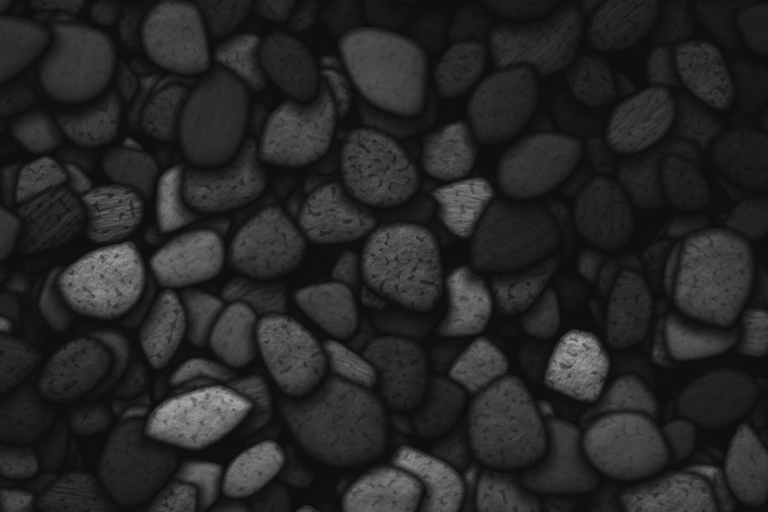
Reproduce this texture procedurally as a Shadertoy shader.

```glsl
// Heap of dark, dimly lit river pebbles in black and white.

const float TAU = 6.2831853;
const int LAYERS = 5;
const int FACES = 7;
const float BLACK_LEVEL = 0.058;
const vec3 LIGHT = vec3(-0.17, 0.5, 0.85);

float hash(vec2 p) {
    vec3 q = fract(p.xyx * vec3(0.1031, 0.1030, 0.0973));
    q += dot(q, q.yzx + 33.33);
    return fract((q.x + q.y) * q.z);
}

mat2 rotation(float angle) {
    float c = cos(angle), s = sin(angle);
    return mat2(c, s, -s, c);
}

// Gradient noise, roughly -0.7 to 0.7
float corner(vec2 cell, vec2 toPoint) {
    float angle = TAU * hash(cell);
    return dot(vec2(cos(angle), sin(angle)), toPoint);
}

float noise(vec2 p) {
    vec2 i = floor(p), f = fract(p);
    vec2 u = f * f * f * (f * (f * 6.0 - 15.0) + 10.0);
    vec2 e = vec2(1.0, 0.0);
    return mix(mix(corner(i, f), corner(i + e, f - e), u.x),
               mix(corner(i + e.yx, f - e.yx), corner(i + 1.0, f - 1.0), u.x), u.y);
}

float fbm(vec2 p) {
    float sum = 0.0, amplitude = 0.6;
    for (int i = 0; i < 4; i++) {
        sum += amplitude * noise(p);
        p = rotation(0.6) * p * 2.1 + 17.3;
        amplitude *= 0.68;
    }
    return sum;
}

// Rounded random polygon as a norm: 1 on the outline, 0 at the centre
float outline(vec2 offset, vec2 seed, vec2 radii, mat2 turn, float sharpness, out vec2 grad) {
    vec2 q = turn * offset / radii;
    float sum = 0.0;
    grad = vec2(0.0);
    for (int i = 0; i < FACES; i++) {
        float n = float(i);
        float angle = TAU * (n + 0.7 * hash(seed + n * 3.1)) / float(FACES);
        vec2 face = vec2(cos(angle), sin(angle)) / mix(0.8, 1.15, hash(seed + n * 5.7 + 40.0));
        float m = max(dot(q, face), 0.0);
        float w = pow(m, sharpness - 1.0);
        sum += w * m;
        grad += w * face;
    }
    float f = pow(max(sum, 1e-9), 1.0 / sharpness);
    grad = (grad / radii) * turn / max(pow(f, sharpness - 1.0), 1e-7);
    return f;
}

// Mineral grain: some stones are banded, some pitted
float grain(vec2 q, vec2 seed) {
    float banded = step(0.72, hash(seed + 7.7));
    vec2 stretch = mix(vec2(22.0), vec2(9.0, 50.0), banded);
    return fbm(q * stretch + 60.0 * hash(seed + 2.2));
}

float shadeStone(vec2 offset, float f, vec2 slope, mat2 turn, vec2 seed) {
    float albedo = mix(0.12, 0.58, pow(hash(seed + 11.0), 1.7));
    float rough = mix(0.25, 1.0, hash(seed + 13.0));
    vec2 q = turn * offset;
    vec2 stepToLight = turn * normalize(LIGHT.xy) * 0.004;
    float here = grain(q, seed);
    float relief = here - grain(q + stepToLight, seed);

    // Flat top, steep rim, and a random tilt
    float steep = min(pow(f, 2.4), 0.98);
    vec2 tilt = 0.35 * (vec2(hash(seed + 17.0), hash(seed + 19.0)) - 0.5);
    vec3 normal = normalize(vec3(slope * steep + tilt, sqrt(1.0 - steep * steep) + 0.08));
    float diffuse = max(dot(normal, normalize(LIGHT)), 0.0);

    float pits = 1.0 - 0.55 * rough * smoothstep(0.12, 0.45, noise(q * 75.0 + 90.0 * seed.x));
    float texture_ = max(1.0 + rough * (0.55 * here + 0.9 * relief), 0.15);
    float rim = mix(0.35, 1.0, smoothstep(1.0, 0.8, f));
    return albedo * diffuse * texture_ * pits * rim;
}

// Paints one layer of scattered stones and their shadows over what lies below
float paintLayer(float below, vec2 p, float layer, float cell, float presence, float brightness, float pixel) {
    mat2 lattice = rotation(0.5 + layer * 1.3);
    vec2 g = lattice * p / cell + layer * 23.7 + 50.0;
    vec2 home = floor(g);
    for (int j = -1; j <= 1; j++)
    for (int i = -1; i <= 1; i++) {
        vec2 id = home + vec2(i, j);
        vec2 seed = id + layer * 71.0;
        if (hash(seed + 0.5) > presence) continue;
        vec2 jitter = 0.5 * (vec2(hash(seed + 1.3), hash(seed + 4.9)) - 0.5);
        vec2 offset = (g - id - 0.5 - jitter) * lattice * cell;
        if (length(offset) > 1.15 * cell) continue;

        float size = cell * mix(0.42, 0.67, hash(seed + 6.1));
        vec2 radii = size * vec2(1.0, mix(0.58, 0.95, hash(seed + 8.3)));
        mat2 turn = rotation(TAU * hash(seed + 9.9));
        float sharpness = mix(4.0, 11.0, hash(seed + 21.0));
        vec2 grad;
        float f = outline(offset, seed, radii, turn, sharpness, grad);
        float steepness = max(length(grad), 1e-4);
        vec2 slope = grad / steepness;
        float edge = (f - 1.0) / steepness + 0.003 * noise(p * 45.0 + seed);

        float reach = 0.026 * (1.0 - 0.55 * slope.y);
        below *= mix(0.12, 1.0, smoothstep(-0.004, reach, edge));
        float cover = 1.0 - smoothstep(-0.7 * pixel, 0.7 * pixel, edge);
        if (cover > 0.0)
            below = mix(below, brightness * shadeStone(offset, f, slope, turn, seed), cover);
    }
    return below;
}

// Broad pool of light, fading to the borders and the upper right
float lightPool(vec2 uv) {
    vec2 d = (uv - vec2(0.44, 0.47)) / vec2(0.72, 0.68);
    float pool = mix(0.28, 1.08, exp(-1.3 * dot(d, d)));
    float gloom = exp(-7.0 * dot(uv - vec2(0.83, 0.95), uv - vec2(0.83, 0.95)));
    return pool * (1.0 - 0.55 * gloom);
}

void mainImage(out vec4 fragColor, in vec2 fragCoord) {
    vec2 p = fragCoord / iResolution.y;
    float pixel = 1.0 / iResolution.y;
    float tone = 0.01;
    for (int i = 0; i < LAYERS; i++) {
        float layer = float(i), height = layer / float(LAYERS - 1);
        float cell = mix(0.105, 0.165, height);
        float presence = mix(1.0, 0.62, height);
        tone = paintLayer(tone, p, layer, cell, presence, mix(0.4, 1.08, height), pixel);
    }
    tone = BLACK_LEVEL + tone * lightPool(fragCoord / iResolution.xy);
    fragColor = vec4(vec3(tone), 1.0);
}
```
